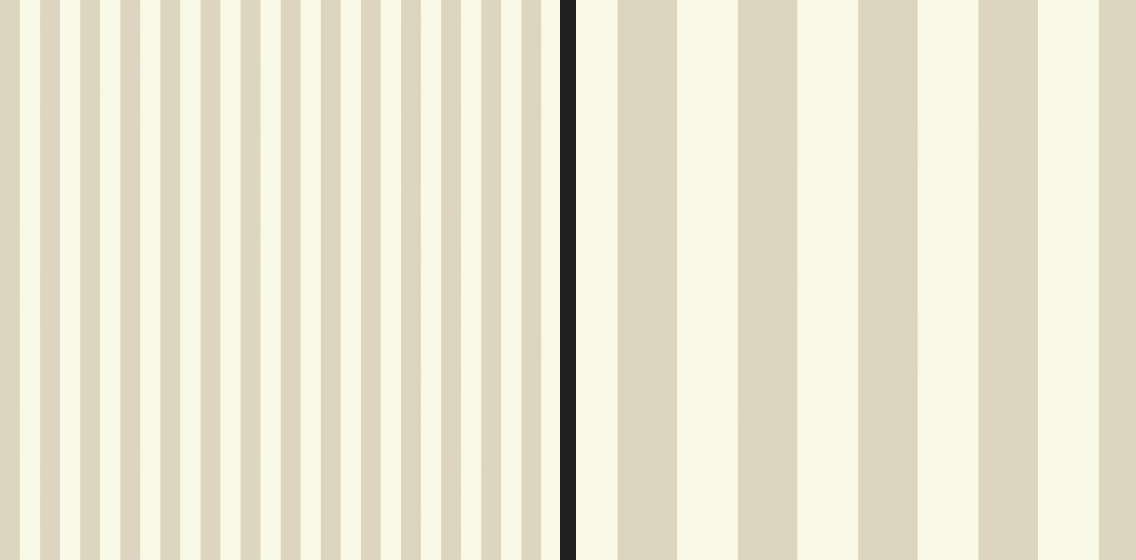
Left, the full canvas; right, a detail of the centre.
This pattern is drawn by a WebGL 1 fragment shader. Its source:

```glsl
precision highp float;
// Draws even vertical beige and cream stripes with a very faint mottled tint.

uniform vec2 u_resolution;

const float PERIOD = 55.0 / 768.0;      // one beige and one cream stripe
const float BEIGE_WIDTH = 27.2 / 768.0;
const vec3 BEIGE = vec3(0.868, 0.835, 0.753);
const vec3 CREAM = vec3(0.972, 0.976, 0.902);

float hash(vec2 p) {
  return fract(sin(dot(p, vec2(127.1, 311.7))) * 43758.5);
}

float valueNoise(vec2 p) {
  vec2 cell = floor(p);
  vec2 f = fract(p);
  f = f * f * (3.0 - 2.0 * f);
  float low = mix(hash(cell), hash(cell + vec2(1.0, 0.0)), f.x);
  float high = mix(hash(cell + vec2(0.0, 1.0)), hash(cell + vec2(1.0, 1.0)), f.x);
  return mix(low, high, f.y);
}

// Coverage of a repeating stripe that starts at x = 0 in every period.
float stripe(float x, float period, float width, float blur) {
  float offset = mod(x - 0.5 * width + 0.5 * period, period) - 0.5 * period;
  float dist = abs(offset) - 0.5 * width;
  return 1.0 - clamp(dist / blur + 0.5, 0.0, 1.0);
}

// Slight warm-to-cool drift, centred on zero.
vec3 mottle(vec2 uv, float scale, float amount) {
  float drift = valueNoise(uv * scale) - 0.5;
  return vec3(0.6, -0.4, -0.4) * drift * amount;
}

void main() {
  vec2 uv = gl_FragCoord.xy / u_resolution;
  float pixel = 1.0 / u_resolution.x;

  float beige = stripe(uv.x, PERIOD, BEIGE_WIDTH, pixel);
  vec3 color = mix(CREAM, BEIGE, beige);
  color += mottle(uv, 24.0, 0.008);

  gl_FragColor = vec4(color, 1.0);
}
```
